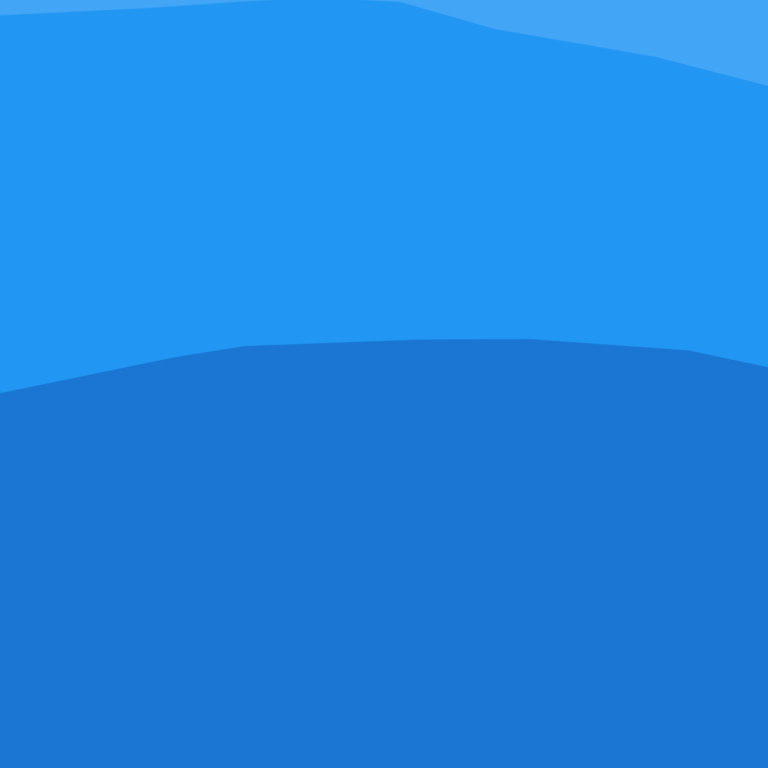
Give the GLSL for this background, as a Shadertoy shader.

```glsl
// Two flat blue ridges layered in front of a paler blue sky.
// Each ridge is a straight slope plus a sum of bends, which gives a
// faceted outline; the layers are painted from back to front.

// Adds a change of slope to the right of a given x
float bend(float x, float at, float change) {
    return change * max(x - at, 0.0);
}

// Outline of the far ridge, crest touching the top edge
float farRidge(float x) {
    return 0.980 + 0.049 * x
        + bend(x, 0.195, 0.021)
        + bend(x, 0.325, -0.025)
        + bend(x, 0.420, -0.100)
        + bend(x, 0.521, -0.230)
        + bend(x, 0.645, 0.112)
        + bend(x, 0.853, -0.085);
}

// Outline of the near ridge, a broad dome across the middle
float nearRidge(float x) {
    return 0.488 + 0.206 * x
        + bend(x, 0.228, -0.047)
        + bend(x, 0.319, -0.122)
        + bend(x, 0.547, -0.033)
        + bend(x, 0.690, -0.075)
        + bend(x, 0.896, -0.140);
}

// Smooth coverage of the area below a height
float below(float height, float y) {
    float pixel = 1.0 / iResolution.y;
    return smoothstep(-pixel, pixel, height - y);
}

void mainImage(out vec4 fragColor, in vec2 fragCoord) {
    vec2 uv = fragCoord / iResolution.xy;

    vec3 skyBlue = vec3(0.259, 0.647, 0.961);
    vec3 farBlue = vec3(0.129, 0.588, 0.953);
    vec3 nearBlue = vec3(0.102, 0.463, 0.824);

    // Paint back to front
    vec3 color = mix(skyBlue, farBlue, below(farRidge(uv.x), uv.y));
    color = mix(color, nearBlue, below(nearRidge(uv.x), uv.y));

    fragColor = vec4(color, 1.0);
}
```
